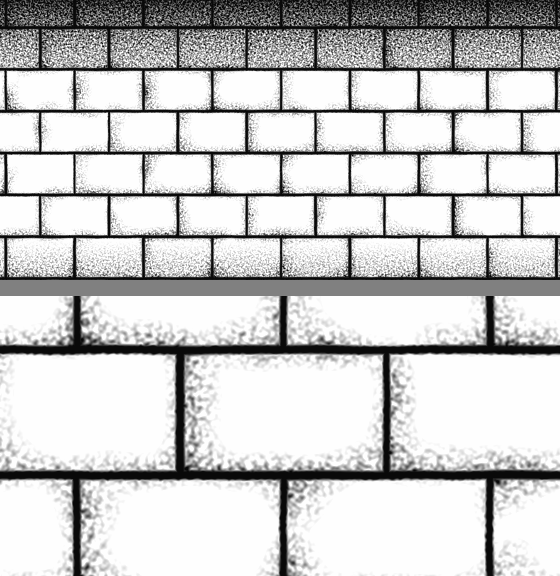
Top: the whole. Bottom: its middle third, enlarged.
This pattern is drawn by a WebGL 1 fragment shader. Its source:

```glsl
precision highp float;

uniform vec2 u_resolution;

// Lengths are fractions of the canvas height
const vec2 BRICK = vec2(0.2458, 0.1494);
const vec2 ORIGIN = vec2(0.0208, 0.0050);
const vec3 INK = vec3(0.035);
const vec3 PAPER = vec3(0.995);

float hash(vec2 p) {
  return fract(sin(dot(p, vec2(127.1, 311.7))) * 43758.545);
}

// Gradient noise, roughly -0.7 to 0.7
float corner(vec2 cell, vec2 offset) {
  float angle = 6.2832 * hash(cell);
  return dot(vec2(cos(angle), sin(angle)), offset);
}

float noise(vec2 p) {
  vec2 i = floor(p);
  vec2 f = p - i;
  vec2 u = f * f * f * (f * (f * 6.0 - 15.0) + 10.0);
  vec2 e = vec2(1.0, 0.0);
  return mix(mix(corner(i, f), corner(i + e, f - e), u.x),
             mix(corner(i + e.yx, f - e.yx), corner(i + e.xx, f - e.xx), u.x), u.y);
}

// Fine stipple, rotated so its lattice does not line up with the bricks
float grain(vec2 p) {
  vec2 q = vec2(0.8 * p.x - 0.6 * p.y, 0.6 * p.x + 0.8 * p.y);
  return 0.8 * noise(q * 167.0) + 0.6 * noise(q.yx * 111.0 + 37.0);
}

float stroke(float dist, float halfWidth, float soft) {
  return 1.0 - smoothstep(halfWidth - soft, halfWidth + soft, dist);
}

float cover(float a, float b) {
  return 1.0 - (1.0 - a) * (1.0 - b);
}

// Shadow that gathers along the brick edges; lower and upper hold edge distances
float edgeShade(vec2 lower, vec2 upper, vec2 id, vec2 p) {
  float patches = clamp(0.8 + 1.5 * noise(p * 14.0), 0.1, 1.7);
  float left = mix(0.25, 0.65, hash(id)) * exp(-lower.x / 0.020);
  float right = mix(0.15, 0.60, hash(id + 11.0)) * exp(-upper.x / 0.010);
  float bottom = mix(0.40, 0.75, hash(id + 23.0)) * exp(-lower.y / 0.012);
  float top = mix(0.05, 0.50, hash(id + 41.0)) * exp(-upper.y / 0.010);
  return clamp((left + right + bottom + top) * patches - 0.035, 0.0, 0.9);
}

// Soot on the two upper courses and a faint haze on the lowest one
float courseShade(float row, float y) {
  float rise = clamp((y - 0.752) / 0.248, 0.0, 1.0);
  float soot = mix(0.25, 0.90, pow(rise, 1.4)) * step(4.5, row);
  float haze = 0.17 * (1.0 - smoothstep(0.01, 0.14, y)) * (1.0 - step(0.5, row));
  return soot + haze;
}

void main() {
  vec2 p = gl_FragCoord.xy / u_resolution.y;
  float pixel = 1.0 / u_resolution.y;
  float speck = grain(p);

  // Slightly uneven running bond
  vec2 wobble = 0.0018 * vec2(noise(p * 17.0), noise(p * 13.0 + 50.0));
  vec2 q = (p + wobble - ORIGIN) / BRICK;
  float row = floor(q.y);
  q.x -= 0.5 * mod(row, 2.0);
  vec2 id = floor(q);
  vec2 lower = fract(q) * BRICK;
  vec2 upper = BRICK - lower;

  // Rough joints, with upright ones of varied weight
  vec2 dist = min(lower, upper) + 0.0018 * speck;
  float weight = mix(0.0037, 0.0054, hash(vec2(floor(q.x + 0.5), row) + 71.0));
  float soft = 0.0014 + 0.5 * pixel;
  float joints = max(stroke(dist.x, weight, soft), stroke(dist.y, 0.0052, soft));

  // Stippled shading, strongest in the middle tones
  float density = cover(edgeShade(lower, upper, id, p), courseShade(row, p.y));
  float stipple = density + 2.0 * speck * sqrt(density * (1.0 - density));
  float ink = cover(clamp(stipple, 0.0, 1.0), joints);

  gl_FragColor = vec4(mix(PAPER, INK, ink), 1.0);
}
```
